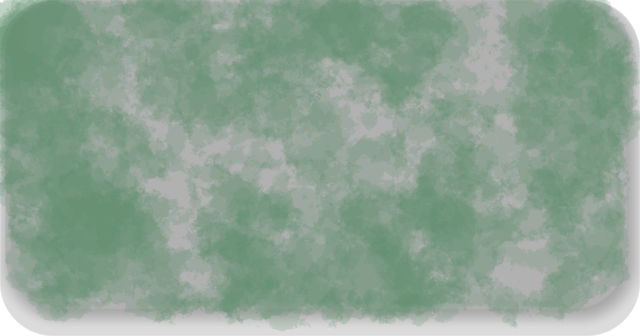
Write a Shadertoy shader that draws this texture.

```glsl
float hash(vec2 cell) {
    vec3 q = fract(cell.xyx * vec3(0.1031, 0.1030, 0.0973));
    q += dot(q, q.yzx + 33.33);
    return fract((q.x + q.y) * q.z);
}

float valueNoise(vec2 p) {
    vec2 cell = floor(p);
    vec2 f = fract(p);
    f = f * f * (3.0 - 2.0 * f);
    return mix(mix(hash(cell), hash(cell + vec2(1, 0)), f.x),
               mix(hash(cell + vec2(0, 1)), hash(cell + vec2(1, 1)), f.x), f.y);
}

float fbm(vec2 p, float gain) {
    float sum = 0.0, weight = 0.5, total = 0.0;
    for (int i = 0; i < 7; i++) {
        sum += weight * valueNoise(p);
        total += weight;
        weight *= gain;
        p = mat2(1.6, 1.2, -1.2, 1.6) * p + 17.3;
    }
    return sum / total;
}

float roundedBox(vec2 p, vec2 halfSize, float radius) {
    vec2 q = abs(p) - halfSize + radius;
    return length(max(q, 0.0)) + min(max(q.x, q.y), 0.0) - radius;
}

float softSpot(vec2 offset) {
    return exp(-35.0 * dot(offset, offset));
}

// Opacity of overlapping translucent sponge dabs with ragged rims
float spongePaint(vec2 p, float width, float plateDist) {
    float bias = 0.6 * (fbm(p * 3.4 + 73.0, 0.55) - 0.5) - 0.012;
    bias -= 0.05 * exp(-pow((p.y - 0.56 + 0.08 * sin(p.x * 4.0)) / 0.1, 2.0));
    bias += 0.12 * softSpot(p - vec2(0.17, 0.88));
    bias += 0.12 * softSpot(p - vec2(width - 0.2, 0.9));
    bias -= 3.5 * max(plateDist + 0.02, 0.0);

    float bare = 1.0;
    for (int i = 0; i < 7; i++) {
        float layer = float(i);
        vec2 offset = layer * vec2(23.7, 51.9);
        float dab = fbm(p * (4.0 + 0.8 * layer) + offset, 0.64);
        bare *= 1.0 - 0.21 * smoothstep(-0.025, 0.035, dab - 0.5 + bias);
    }
    return 1.0 - bare;
}

void mainImage(out vec4 fragColor, in vec2 fragCoord) {
    vec2 p = fragCoord / iResolution.y;
    float width = iResolution.x / iResolution.y;
    float pixel = 1.0 / iResolution.y;

    // Pale card, offset shadow and grey plate
    float cardDist = roundedBox(p - vec2(width * 0.5, 0.5), vec2(width * 0.5, 0.5), 0.16);
    vec2 plateCenter = vec2(width * 0.5 - 0.012, 0.54);
    vec2 plateHalf = vec2(width * 0.5 - 0.028, 0.46);
    float plateDist = roundedBox(p - plateCenter, plateHalf, 0.16);
    float shadowDist = roundedBox(p - plateCenter - vec2(0.012, -0.015), plateHalf, 0.16);
    float shadow = 1.0 - smoothstep(-0.025, 0.05, shadowDist);

    vec3 color = vec3(mix(0.86, 0.65, shadow));
    color = mix(vec3(1.0), color, smoothstep(pixel, -pixel, cardDist));
    color = mix(color, vec3(0.69, 0.695, 0.69), smoothstep(pixel, -pixel, plateDist));

    // Green paint spilling raggedly over the plate edge
    vec3 green = vec3(0.34, 0.54, 0.40);
    color = mix(color, green, spongePaint(p, width, plateDist));
    fragColor = vec4(color, 1.0);
}
```
